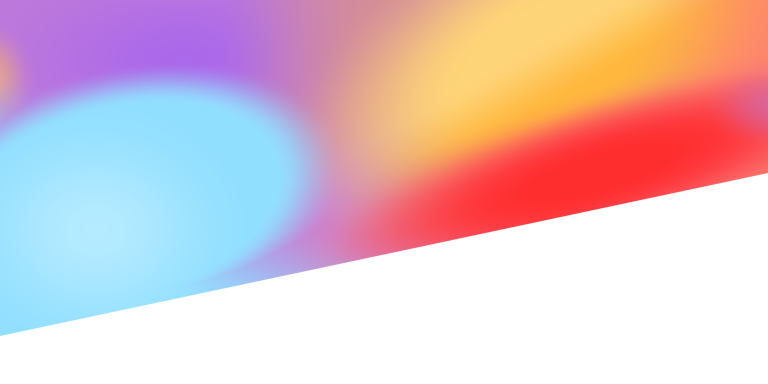
Reproduce this background procedurally as a WebGL 1 fragment shader.

```glsl
precision highp float;
// Soft mesh-gradient banner above a slanted white footer.
// Blurred, rotated ellipses are layered over a violet-to-rose base;
// the footer is a straight line cut across the lower part.

#define FOOTER_LEFT 0.125
#define FOOTER_SLOPE 0.2122
#define SKY_CENTER vec2(0.30, 0.466)
#define SKY_RADII vec2(0.52, 0.30)
#define SUN_CENTER vec2(1.42, 0.844)
#define SUN_RADII vec2(0.60, 0.325)
#define RED_CENTER vec2(1.5625, 0.552)
#define RED_RADII vec2(0.55, 0.135)
#define HALO_RADII vec2(0.70, 0.17)
#define SKY_TILT 0.26
#define SUN_TILT 0.52
#define RED_TILT 0.29

uniform vec2 u_resolution;

// Offset from a center, expressed along axes turned by the given angle.
vec2 tilted(vec2 p, vec2 center, float angle) {
  float c = cos(angle), s = sin(angle);
  vec2 d = p - center;
  return vec2(c * d.x + s * d.y, c * d.y - s * d.x);
}

// Coverage of an ellipse: solid up to inner, gone at outer (in radii).
float blob(vec2 offset, vec2 radii, float inner, float outer) {
  return 1.0 - smoothstep(inner, outer, length(offset / radii));
}

// Violet on the left, orchid and rose in the middle, salmon on the right.
vec3 baseColor(vec2 p) {
  vec3 violet = mix(vec3(0.74, 0.47, 0.86), vec3(0.67, 0.41, 0.92),
                    blob(p - vec2(0.48, 0.84), vec2(0.55, 0.28), 0.0, 1.0));
  vec3 orchid = vec3(0.80, 0.54, 0.82);
  vec3 rose = vec3(0.83, 0.55, 0.60);
  vec3 salmon = vec3(0.99, 0.52, 0.43);
  vec3 middle = mix(orchid, rose, smoothstep(0.45, 0.75, p.y));
  vec3 color = mix(violet, middle, smoothstep(0.55, 0.98, p.x));
  return mix(color, salmon, smoothstep(1.45, 1.9, p.x));
}

// Pale yellow ellipse that deepens to orange on its lower right side.
vec3 addSun(vec3 color, vec2 p) {
  vec2 offset = tilted(p, SUN_CENTER, SUN_TILT);
  vec3 paleYellow = vec3(0.995, 0.83, 0.47);
  vec3 orange = vec3(1.0, 0.72, 0.24);
  vec3 sun = mix(orange, paleYellow, smoothstep(-0.12, 0.05, offset.y));
  return mix(color, sun, blob(offset, SUN_RADII, 0.4, 1.28));
}

// Red streak inside a wider pink halo.
vec3 addRed(vec3 color, vec2 p) {
  vec2 offset = tilted(p, RED_CENTER, RED_TILT);
  vec3 pink = vec3(0.98, 0.38, 0.45);
  vec3 red = vec3(1.0, 0.18, 0.18);
  color = mix(color, pink, blob(offset, HALO_RADII, 0.4, 1.3));
  return mix(color, red, blob(offset, RED_RADII, 0.3, 1.4));
}

// Cyan ellipse, extended into the lower left, with a pale inner glow.
vec3 addSky(vec3 color, vec2 p) {
  vec3 cyan = vec3(0.57, 0.875, 1.0);
  vec3 paleCyan = vec3(0.71, 0.92, 1.0);
  float body = blob(tilted(p, SKY_CENTER, SKY_TILT), SKY_RADII, 0.82, 1.18);
  float corner = 1.0 - smoothstep(0.45, 0.85, 0.5 * p.x + p.y);
  float glow = blob(p - vec2(0.25, 0.40), vec2(0.40, 0.33), 0.0, 1.0);
  return mix(color, mix(cyan, paleCyan, glow), max(body, corner));
}

void main() {
  // Canvas units: x runs 0..2, y runs 0..1.
  vec2 p = gl_FragCoord.xy / u_resolution * vec2(2.0, 1.0);

  vec3 color = addSun(baseColor(p), p);
  color = addRed(color, p);

  // Small accents on the left and right borders.
  float amber = blob(p - vec2(-0.03, 0.80), vec2(0.13, 0.15), 0.0, 1.0);
  float mauve = blob(p - vec2(2.02, 0.725), vec2(0.20, 0.12), 0.0, 1.0);
  color = mix(color, vec3(0.93, 0.66, 0.50), 0.9 * amber);
  color = mix(color, vec3(0.80, 0.42, 0.70), 0.7 * mauve);
  color = addSky(color, p);

  // Slanted white footer with an edge one pixel wide.
  float above = p.y - FOOTER_LEFT - FOOTER_SLOPE * p.x;
  float edge = 0.75 / u_resolution.y;
  color = mix(vec3(1.0), color, smoothstep(-edge, edge, above));
  gl_FragColor = vec4(color, 1.0);
}
```
